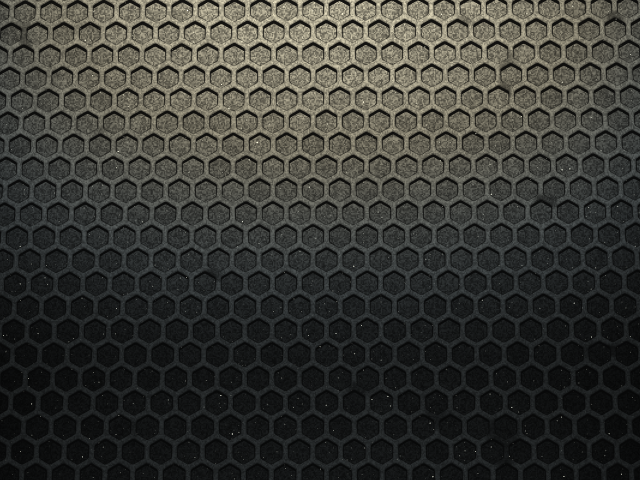
Reproduce this texture procedurally as a Shadertoy shader.

```glsl
// Dusty dark rubber mat with a raised honeycomb grid, lit from the top edge.

float hash(vec2 p) {
    vec3 q = fract(p.xyx * vec3(0.1031, 0.1030, 0.0973));
    q += dot(q, q.yzx + 33.33);
    return fract((q.x + q.y) * q.z);
}

float noise(vec2 p) {
    vec2 i = floor(p), f = fract(p);
    f = f * f * (3.0 - 2.0 * f);
    return mix(mix(hash(i), hash(i + vec2(1, 0)), f.x),
               mix(hash(i + vec2(0, 1)), hash(i + vec2(1, 1)), f.x), f.y);
}

// Offset from the nearest cell centre; neighbours are one unit apart.
vec2 hexCell(vec2 g) {
    vec2 s = vec2(1.0, 1.7320508);
    vec2 a = mod(g + 0.5 * s, s) - 0.5 * s;
    vec2 b = mod(g, s) - 0.5 * s;
    return dot(a, a) < dot(b, b) ? a : b;
}

// Hexagonal radius with softened corners: 0 at the centre, 0.5 at a side.
float hexRadius(vec2 c) {
    c = abs(c);
    vec3 d = vec3(c.x, abs(dot(c, vec2(0.5, 0.866))), abs(dot(c, vec2(0.5, -0.866))));
    return pow(dot(pow(d + 0.0001, vec3(18.0)), vec3(1.0)), 1.0 / 18.0);
}

// Sparse bright dust, at most one grain per grid square.
float dust(vec2 p, float density, float chance) {
    vec2 g = p * density, id = floor(g);
    vec2 at = 0.2 + 0.6 * vec2(hash(id + 17.0), hash(id + 71.0));
    float size = density * mix(0.0009, 0.002, hash(id + 5.0));
    float spot = 1.0 - smoothstep(0.4 * size, 1.3 * size, length(fract(g) - at));
    float strength = hash(id + 9.0);
    return spot * step(hash(id + 43.0), chance) * mix(0.12, 1.0, strength * strength);
}

void mainImage(out vec4 fragColor, in vec2 fragCoord) {
    vec2 p = fragCoord / iResolution.y;
    vec2 d = p - 0.5 * iResolution.xy / iResolution.y;

    // Slight perspective and tilt, then the honeycomb lattice
    vec2 g = d * (1.0 + 0.058 * d.y);
    g.y -= 0.009 * d.x * p.y;
    g = g * 17.82 - vec2(-1.759, 1.002);
    vec2 cell = hexCell(g);
    float r = hexRadius(cell);
    float variation = hash(floor((g - cell) * 2.0 + 0.5) + 200.0);

    // Light fades downwards and towards the sides
    float side = d.x * iResolution.y / iResolution.x * 2.0;
    float light = mix(0.075, 0.58, smoothstep(0.2, 1.08, p.y)) * (1.0 - 0.48 * side * side);
    vec3 tint = mix(vec3(0.92, 1.0, 1.02), vec3(1.04, 1.0, 0.86),
                    smoothstep(0.1, 0.4, light));
    float grain = 0.75 * noise(p * 400.0) + 0.25 * noise(p * 190.0 + 9.0) - 0.5;

    // Recessed floor: the shadow of the upper rim lengthens near the light
    float floorLum = light * (0.98 + 0.12 * variation) * (1.0 + 0.9 * grain);
    float reach = mix(0.075, 0.13, p.y * p.y);
    float shade = smoothstep(0.38, 0.425, hexRadius(cell + vec2(0.0, reach)));
    float upper = smoothstep(-0.4, -0.1, cell.y);
    shade = max(shade, mix(0.3, 0.9, upper) * smoothstep(0.35, 0.4, r));
    floorLum = mix(floorLum, 0.03 + 0.04 * light, 0.96 * shade);

    // Rounded ridge, brighter where it faces the light
    float crest = smoothstep(0.39, 0.475, r);
    float facing = -cell.y / max(length(cell), 0.001);
    float wallLum = (light * 1.1 + 0.065) * (0.76 + 0.28 * crest);
    wallLum *= 1.0 + 0.32 * facing * (1.0 - crest);
    wallLum *= 1.0 + 0.6 * grain;
    wallLum *= 1.0 - 0.4 * smoothstep(0.88, 0.97, noise(d * 13.0 + 31.0));

    float soft = 0.008 + 0.35 * 17.82 / iResolution.y;
    float wall = smoothstep(0.404 - soft, 0.404 + soft, r);
    vec3 color = tint * mix(floorLum, wallLum, wall);

    // Dust, mostly settled on the floor
    float specks = dust(p, 55.0, 0.1) + 0.4 * dust(p + 3.0, 110.0, 0.12);
    color += vec3(0.6, 0.6, 0.55) * specks * mix(1.0, 0.25, wall);

    fragColor = vec4(clamp(color, 0.0, 1.0), 1.0);
}
```
